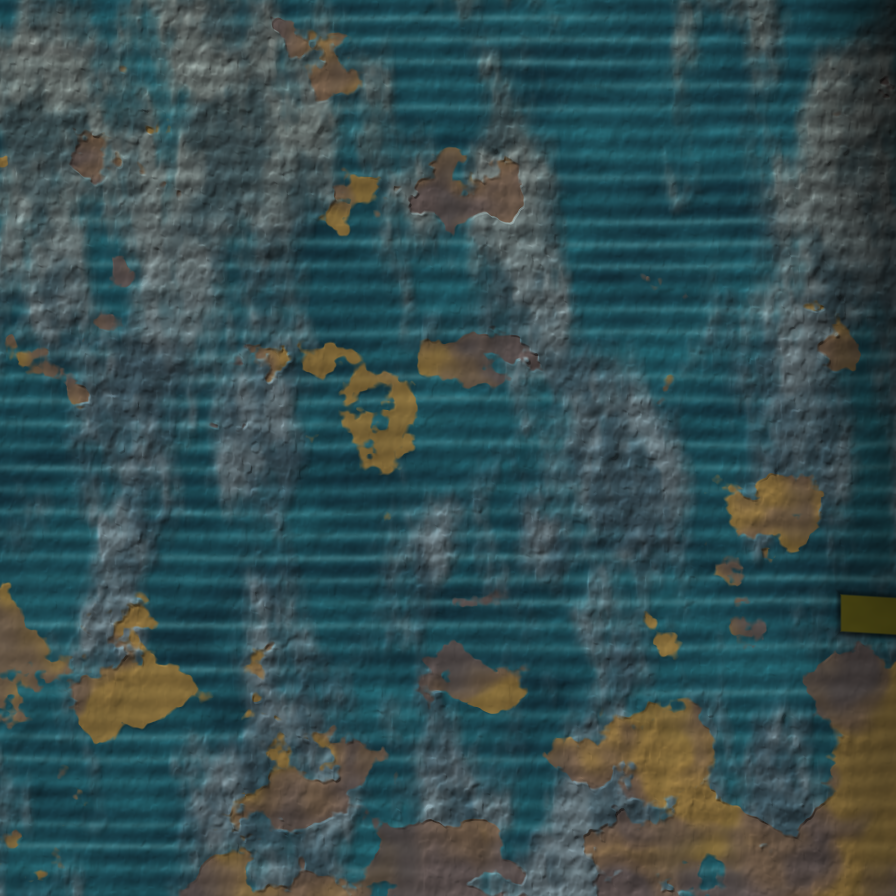
Give the GLSL for this texture, as a Shadertoy shader.

```glsl
// Weathered teal shutter: horizontal ribs under grey crust and peeling ochre rust.
// Layered cellular noise places the crust and rust; a height difference
// towards the light embosses the surface.

vec2 hash2(vec2 cell) {
    vec3 q = fract(cell.xyx * vec3(0.1031, 0.1030, 0.0973));
    q += dot(q, q.yzx + 33.33);
    return fract((q.xx + q.yz) * q.zy);
}

// Smooth cellular noise: random values of nearby cell points, blended by distance
float cellNoise(vec2 p) {
    vec2 cell = floor(p), f = p - cell;
    float total = 0.0, weights = 0.0001;
    for (int j = -1; j <= 1; j++)
    for (int i = -1; i <= 1; i++) {
        vec2 offset = vec2(i, j);
        vec2 h = hash2(cell + offset);
        vec2 d = offset + 0.15 + 0.7 * h - f;
        float w = max(0.0, 1.0 - dot(d, d) / 1.32);
        w *= w * w;
        total += w * fract(h.x * 17.3 + h.y * 31.7);
        weights += w;
    }
    return total / weights;
}

float layeredNoise(vec2 p, int octaves) {
    float sum = 0.0, amp = 0.5, norm = 0.0;
    for (int i = 0; i < octaves; i++) {
        sum += amp * cellNoise(p);
        norm += amp;
        amp *= 0.55;
        p = p * 2.03 + vec2(17.7, 41.3);
    }
    return sum / norm;
}

float blob(vec2 p, vec2 center, vec2 size) {
    vec2 d = (p - center) / size;
    return exp(-dot(d, d));
}

// Returns crust cover, rust cover and surface height
vec3 surface(vec2 p) {
    float crustBias = 0.13 * blob(p, vec2(0.30, 0.86), vec2(0.24, 0.25))
                    + 0.09 * blob(p, vec2(0.92, 0.75), vec2(0.16, 0.30))
                    - 0.08 * blob(p, vec2(0.60, 0.92), vec2(0.16, 0.20));
    float crust = layeredNoise(p * vec2(11.0, 5.0) + 3.0, 5) + crustBias;
    crust = smoothstep(0.42, 0.64, crust);

    float rustLevel = 0.57 + 0.16 * p.y + 0.05 * smoothstep(0.5, 0.7, p.x) * p.y
                    - 0.06 * blob(p, vec2(0.10, 0.12), vec2(0.20, 0.16))
                    - 0.06 * blob(p, vec2(0.97, 0.10), vec2(0.13, 0.14));
    float rust = layeredNoise(p * vec2(10.0, 11.0) + 60.0, 5);
    rust = smoothstep(rustLevel - 0.012, rustLevel + 0.022, rust);

    float grain = layeredNoise(p * vec2(48.0, 42.0), 3);
    float height = grain * (0.45 + 0.7 * crust) * (1.0 - 0.5 * rust) + 0.13 * rust;
    return vec3(crust, rust, height);
}

void mainImage(out vec4 fragColor, in vec2 fragCoord) {
    vec2 p = fragCoord / iResolution.xy;
    vec3 here = surface(p);
    float crust = here.x, rust = here.y;
    float relief = here.z - surface(p + vec2(-0.0014, 0.0022)).z;

    // Ribs of uneven strength, slightly bent
    float ribY = p.y * 40.0 + 0.22 * cellNoise(p * vec2(5.0, 9.0));
    float wave = 0.5 + 0.5 * sin(6.2832 * ribY);
    float strength = cellNoise(vec2(p.x * 3.0, floor(ribY + 0.25) * 3.7));
    float glint = pow(wave, 5.0) * smoothstep(0.2, 0.9, strength);

    // Teal paint
    float tone = layeredNoise(p * vec2(9.0, 16.0) + 25.0, 4);
    vec3 color = mix(vec3(0.07, 0.18, 0.22), vec3(0.13, 0.36, 0.40),
                     clamp(0.15 + 0.5 * wave + 1.3 * (tone - 0.4), 0.0, 1.0));
    color = mix(color, vec3(0.27, 0.48, 0.51), 0.6 * glint);

    // Grey crust, warmer near the top
    float dust = layeredNoise(p * vec2(30.0, 18.0) + 9.0, 3);
    vec3 grey = mix(vec3(0.22, 0.27, 0.29), vec3(0.41, 0.43, 0.43),
                    smoothstep(0.3, 0.7, dust));
    grey *= mix(vec3(0.98, 1.0, 1.04), vec3(1.05, 1.0, 0.95), smoothstep(0.5, 0.9, p.y));
    grey *= 0.9 + 0.2 * wave;
    color = mix(color, grey, 0.82 * crust);

    // Rust patches from mauve brown to ochre
    float hue = layeredNoise(p * 9.0 + 80.0, 3);
    vec3 rustColor = mix(vec3(0.33, 0.28, 0.27), vec3(0.42, 0.33, 0.25),
                         smoothstep(0.35, 0.52, hue));
    rustColor = mix(rustColor, vec3(0.54, 0.42, 0.21), smoothstep(0.5, 0.62, hue));
    rustColor *= 0.9 + 0.12 * wave + 0.3 * (dust - 0.5);
    color = mix(color, rustColor, 0.9 * rust);

    // Embossed light
    color *= clamp(1.0 + 2.6 * relief, 0.5, 1.5);

    // Olive tab at the right edge with a dark rim
    vec2 d = abs(p - vec2(0.99, 0.314 - 0.06 * (p.x - 0.97))) - vec2(0.052, 0.021);
    float tab = max(d.x, d.y);
    vec3 olive = vec3(0.36, 0.34, 0.09) * (0.75 + 0.5 * tone);
    color *= 1.0 - 0.5 * (1.0 - smoothstep(0.0, 0.007, tab));
    color = mix(color, olive, 1.0 - smoothstep(-0.002, 0.001, tab));

    // Shadow along the right side, deepest at the top
    float shadow = smoothstep(0.86, 1.02, p.x) * (0.25 + 0.4 * p.y);
    fragColor = vec4(color * (1.0 - shadow), 1.0);
}
```
